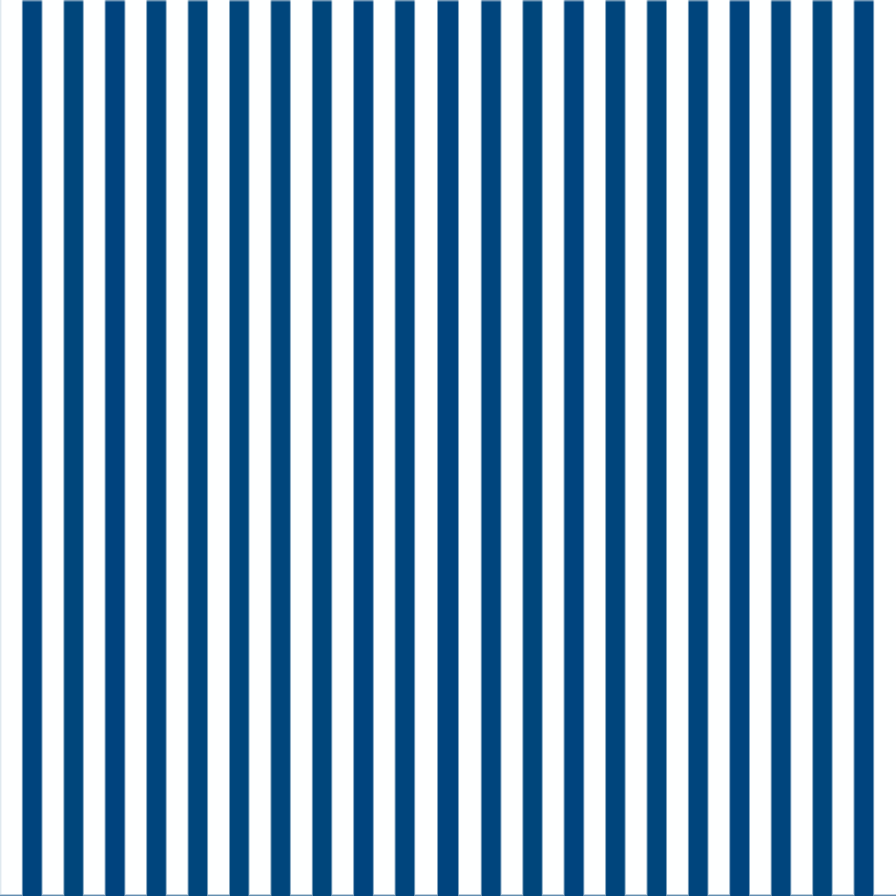
Give the GLSL for this pattern, as a WebGL 1 fragment shader.

```glsl
precision highp float;

uniform vec2 u_resolution;

// Lengths are fractions of the canvas width.
const float STRIPES_PER_SIDE = 10.0;   // 21 stripes with the central one
const float PITCH = 0.04622;
const float SEAM_SHIFT = 0.0019;       // extra gap either side of the centre
const float STRIPE_WIDTH = 0.0219;
const float CENTRE_EXTRA = 0.0014;     // the central stripe is a little wider
const float WIDTH_JITTER = 0.0004;
const float EDGE_SOFTNESS = 0.0022;
const float BORDER = 0.0016;
const float BOTTOM_TINT = 0.6;
const float TOP_FADE = 0.45;
const float LEFT_TINT = 0.12;
const float TINT_JITTER = 0.012;

const vec3 WHITE = vec3(0.995, 1.0, 1.0);
const vec3 NAVY = vec3(0.0, 0.27, 0.49);

float hash(float n) {
  n = fract(n * 0.1031);
  n *= n + 33.33;
  n *= n + n;
  return fract(n);
}

// Coverage of the region where the signed distance is negative.
float coverage(float signedDistance, float softness) {
  return clamp(0.5 - signedDistance / softness, 0.0, 1.0);
}

void main() {
  vec2 uv = gl_FragCoord.xy / u_resolution;
  vec2 pixel = 1.0 / u_resolution;
  float softness = max(EDGE_SOFTNESS, pixel.x);

  // Nearest stripe, counted outward from the centre
  float x = uv.x - 0.5;
  float side = sign(x);
  float index = side * floor(max(abs(x) - SEAM_SHIFT, 0.0) / PITCH + 0.5);
  index = clamp(index, -STRIPES_PER_SIDE, STRIPES_PER_SIDE);
  float centre = index * PITCH + sign(index) * SEAM_SHIFT;

  // Small differences between stripes
  float variation = hash(index + 47.0) - 0.5;
  float width = STRIPE_WIDTH + WIDTH_JITTER * variation;
  if (abs(index) < 0.5) width += CENTRE_EXTRA;
  vec3 ink = NAVY + vec3(0.0, -TINT_JITTER, TINT_JITTER) * variation;

  float stripe = coverage(abs(x - centre) - 0.5 * width, softness);

  // Faint traces along the borders
  float bottom = coverage(uv.y - BORDER, pixel.y);
  float top = coverage(1.0 - uv.y - BORDER, pixel.y);
  float left = coverage(uv.x - BORDER, pixel.x);
  stripe *= 1.0 - TOP_FADE * top;
  stripe = max(stripe, max(BOTTOM_TINT * bottom, LEFT_TINT * left));

  gl_FragColor = vec4(mix(WHITE, ink, stripe), 1.0);
}
```
